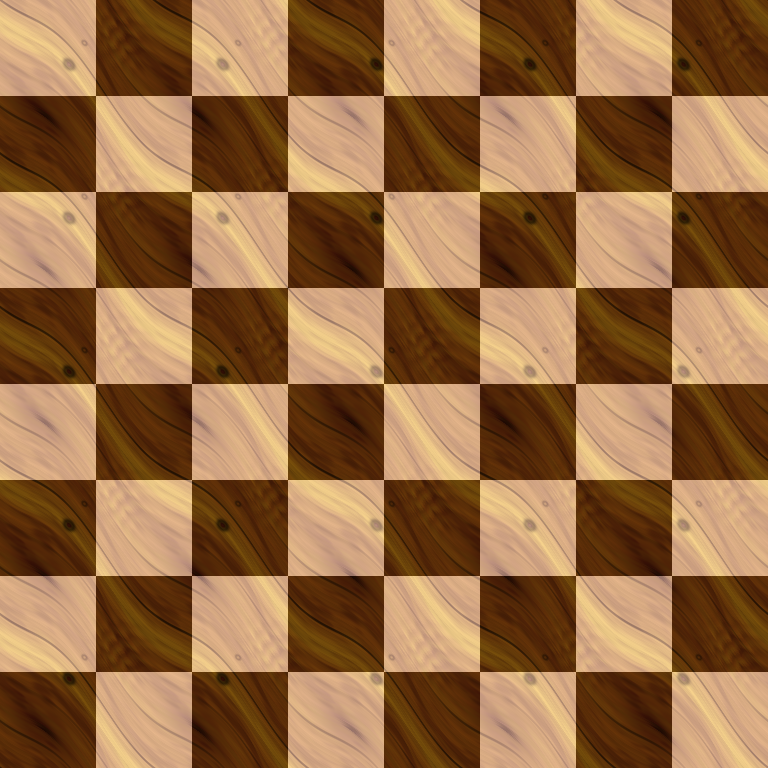
This pattern is drawn by a WebGL 2 fragment shader. Its source:

```glsl
#version 300 es
precision highp float;

#define CELLS 8.0
#define PLANKS 5.0
#define BEND 0.08
#define GRAIN_CONTRAST 0.10
#define CRACK_WIDTH 0.014
#define KNOT_RADIUS 0.034
#define LIGHT_BASE vec3(0.86, 0.68, 0.52)
#define LIGHT_GOLD vec3(0.93, 0.79, 0.53)
#define LIGHT_BURN vec3(0.71, 0.54, 0.48)
#define DARK_BASE vec3(0.36, 0.18, 0.03)
#define DARK_GOLD vec3(0.43, 0.28, 0.04)
#define DARK_BURN vec3(0.20, 0.06, 0.02)

uniform vec2 u_resolution;
out vec4 fragColor;

const float PI = 3.14159;
const float TAU = 6.28318;

// Signed distance to the nearest wrapped copy of zero
float wrapped(float v) { return fract(v + 0.5) - 0.5; }
vec2 wrapped(vec2 v) { return fract(v + 0.5) - 0.5; }

float bell(float v) { return exp(-v * v); }

// Layered sines with whole frequencies; s = (across, along) the fibres
float grain(vec2 s, float freq, float seed) {
  float sum = 0.0;
  float amp = 0.5;
  for (int i = 0; i < 5; i++) {
    float k = float(i);
    float sway = 1.2 * sin(TAU * s.y * (k + 1.0) + k * 2.1 + seed);
    sum += amp * sin(TAU * (freq * s.x + s.y * mod(k, 3.0)) + 2.5 * sum + sway + k * k + seed);
    freq = floor(freq * 1.8) + 1.0;
    amp *= 0.65;
  }
  return sum;
}

// Rotate an offset to (across, along) the diagonal planks
vec2 toFibre(vec2 d) { return vec2(d.x + d.y, d.x - d.y) * 0.7071; }

float crack(float across, float center, float width) {
  return 1.0 - smoothstep(width * 0.2, width, abs(wrapped(across - center)));
}

// Dark rim in x, pale heart in y
vec2 knot(vec2 p, vec2 center, float radius) {
  vec2 d = toFibre(wrapped(p - center)) * vec2(1.15, 0.8);
  float r = length(d) / radius;
  return vec2(bell((r - 0.75) * 2.2), 1.0 - smoothstep(0.2, 0.7, r));
}

void main() {
  vec2 uv = gl_FragCoord.xy / u_resolution;
  vec2 p = uv * PLANKS;
  float pixel = PLANKS / min(u_resolution.x, u_resolution.y);

  // Bent coordinate across the fibres
  float across = p.x + p.y - BEND * sin(TAU * (p.x - 0.18));
  vec2 s = vec2(across, p.x);
  float broad = grain(s, 2.0, 1.7);
  float fine = grain(s, 9.0, 4.3);

  // Golden sapwood band and fainter streaks
  float gold = bell((wrapped(across - 0.94) + 0.03 * broad) / 0.095);
  gold *= 0.85 + 0.3 * fine;
  gold += 0.3 * smoothstep(0.25, 0.9, broad);

  // Curly figure
  vec2 curl = toFibre(wrapped(p - vec2(0.80, 0.75)));
  float curlMask = bell(curl.x / 0.15) * bell(curl.y / 0.20);
  float arcs = sin(62.0 * length(curl - vec2(-0.12, 0.28)) + 2.0 * broad + fine);
  gold += 0.35 * curlMask * smoothstep(0.0, 1.0, arcs);

  // Scorched heartwood with black streaks
  vec2 scorch = toFibre(wrapped(p - vec2(0.27, 0.28)));
  float scorchMask = bell((scorch.x + 0.03 * broad) / 0.10) * bell(scorch.y / 0.25);
  float burn = scorchMask * (0.8 + 0.35 * fine);
  burn += 0.45 * smoothstep(0.15, 0.9, -broad) + 0.25 * curlMask * smoothstep(0.2, 1.0, -arcs);
  float soot = bell((scorch.x + 0.02 * fine) / 0.022) * bell((scorch.y - 0.06) / 0.11);

  // Joints between planks
  float width = max(CRACK_WIDTH, 1.3 * pixel);
  float fade = 0.65 + 0.35 * sin(TAU * p.x + 0.8);
  float shade = crack(across, 0.075, width) * (0.55 + 0.35 * fade);
  shade = max(shade, crack(across, 0.38, width) * 0.65 * fade);
  shade = max(shade, crack(across + 0.01 * sin(TAU * p.x), 0.70, width) * 0.4 * (1.2 - fade));
  shade = max(shade, 0.75 * soot);

  // Knots
  vec2 bigKnot = knot(p, vec2(0.45, 0.58), KNOT_RADIUS);
  vec2 smallKnot = knot(p, vec2(0.55, 0.72), KNOT_RADIUS * 0.5);
  shade = max(shade, max(0.9 * bigKnot.x, 0.6 * smallKnot.x));
  burn = clamp(burn + bigKnot.y, 0.0, 1.0);
  gold = clamp(gold, 0.0, 1.0);

  // Two stains of the same wood
  vec3 lightWood = mix(mix(LIGHT_BASE, LIGHT_GOLD, gold), LIGHT_BURN, burn * 0.85);
  vec3 darkWood = mix(mix(DARK_BASE, DARK_GOLD, gold), DARK_BURN, burn);
  lightWood *= 1.0 + 0.4 * GRAIN_CONTRAST * fine;
  darkWood *= 1.0 + GRAIN_CONTRAST * fine;
  lightWood *= mix(vec3(1.0), vec3(0.70, 0.68, 0.76), shade);
  darkWood *= mix(1.0, 0.35, shade);

  // Checkerboard with smoothed edges
  vec2 wave = sin(PI * uv * CELLS) * u_resolution / (PI * CELLS);
  vec2 side = clamp(wave * 2.0, -1.0, 1.0);
  float stain = 0.5 + 0.5 * side.x * side.y;
  fragColor = vec4(mix(lightWood, darkWood, stain), 1.0);
}
```
